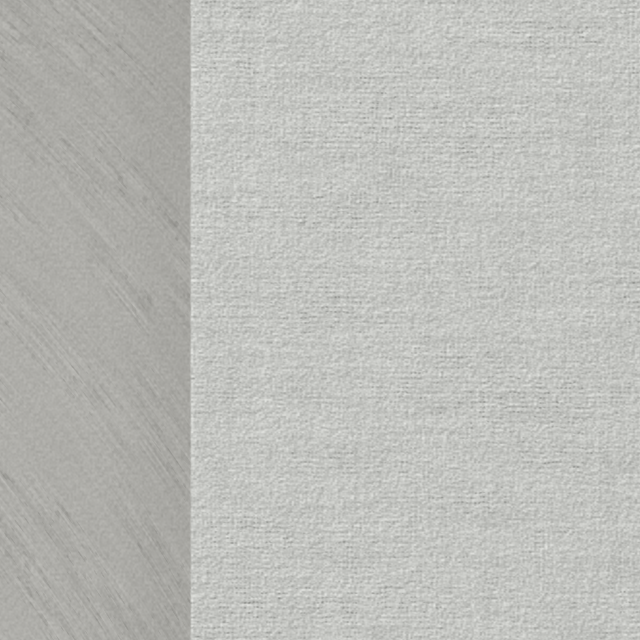
Write a three.js fragment shader that draws this texture.

```glsl
varying vec2 vUv;

#define EDGE_X 0.298
#define EDGE_SOFT 0.0022
#define THREADS vec2(150.0, 128.0)
#define WEAVE_DEPTH 0.015
#define SLUB_DEPTH 0.042
#define GRAIN_DEPTH 0.150
#define STROKE_DEPTH 0.058
#define PLASTER_COLOR vec3(0.680, 0.677, 0.659)
#define LINEN_COLOR vec3(0.761, 0.766, 0.751)

const float TAU = 6.2831853;

float hash(vec2 p) {
  vec3 q = fract(vec3(p.xyx) * 0.1031);
  q += dot(q, q.yzx + 33.33);
  return fract((q.x + q.y) * q.z);
}

float noise(vec2 p) {
  vec2 cell = floor(p);
  vec2 f = fract(p);
  f = f * f * (3.0 - 2.0 * f);
  float low = mix(hash(cell), hash(cell + vec2(1.0, 0.0)), f.x);
  float high = mix(hash(cell + vec2(0.0, 1.0)), hash(cell + 1.0), f.x);
  return mix(low, high, f.y);
}

// Noise centred on zero
float ripple(vec2 p) {
  return noise(p) - 0.5;
}

float fbm(vec2 p) {
  float sum = 0.0;
  float gain = 0.5;
  for (int i = 0; i < 4; i++) {
    sum += gain * ripple(p);
    p = p * 2.03 + 17.3;
    gain *= 0.5;
  }
  return sum;
}

// Slope of fine noise, lit from the upper left
float reliefGrain(vec2 p) {
  return noise(p + vec2(-0.35, 0.5)) - noise(p - vec2(-0.35, 0.5));
}

// Woven cloth: straight threads broken by grain, slubs and soft pits
vec3 linen(vec2 uv) {
  vec2 waver = vec2(ripple(uv * vec2(12.0, 90.0)), ripple(uv * vec2(90.0, 12.0) + 71.0));
  vec2 thread = uv * THREADS + waver * 0.4;
  vec2 wave = cos(TAU * thread);
  float rowPatch = smoothstep(0.4, 0.85, noise(uv * vec2(8.0, 18.0) + 5.0));
  float columnPatch = smoothstep(0.45, 0.9, noise(uv * vec2(18.0, 7.0) + 31.0));
  float weave = wave.y * (0.25 + 1.0 * rowPatch) + wave.x * (0.1 + 0.5 * columnPatch);

  // Long thin yarns, mostly running across
  float slubs = ripple(uv * vec2(13.0, 230.0) + 9.0)
    + 0.6 * ripple(uv * vec2(240.0, 16.0) + 43.0)
    + 0.25 * ripple(uv * vec2(5.0, 85.0))
    + 0.20 * ripple(uv * vec2(75.0, 4.0) + 13.0);

  // Short dark dashes in the hollows between rows
  float gap = smoothstep(-0.3, 0.9, -wave.y) * (0.6 - 0.4 * wave.x);
  float pits = gap * smoothstep(0.5, 0.9, noise(uv * vec2(110.0, 140.0) + 3.0));

  float shade = WEAVE_DEPTH * weave + SLUB_DEPTH * slubs
    + GRAIN_DEPTH * 0.5 * reliefGrain(uv * vec2(235.0, 300.0))
    + GRAIN_DEPTH * 0.55 * ripple(uv * vec2(330.0, 370.0) + 57.0)
    + 0.008 * fbm(uv * 7.0) - 0.080 * pits * (0.6 + 0.7 * rowPatch);

  // Broad light, with a brighter fold beside the edge
  shade += 0.006 * (uv.y - 0.5) - 0.005 * smoothstep(0.6, 1.0, uv.x) + 0.007;
  shade += 0.012 * exp(-max(uv.x - EDGE_X, 0.0) * 70.0);
  return LINEN_COLOR + shade;
}

// Brushed plaster: falling strokes that steepen towards the bottom
vec3 plaster(vec2 uv) {
  float across = uv.y + uv.x * mix(1.4, 0.85, uv.y) + 0.002 * fbm(uv * 12.0);
  float along = uv.x - uv.y * 0.6;
  float strokePatch = smoothstep(0.25, 0.7, noise(vec2(along * 7.0, across * 13.0) + 21.0));
  float strokes = ripple(vec2(along * 14.0, across * 180.0))
    + 0.8 * ripple(vec2(along * 22.0, across * 270.0) + 37.0)
    + 0.15 * ripple(vec2(along * 6.0, across * 60.0) + 11.0);

  float shade = STROKE_DEPTH * strokes * (0.3 + 0.6 * strokePatch)
    + GRAIN_DEPTH * 0.20 * reliefGrain(uv * vec2(270.0, 240.0) + 91.0)
    + GRAIN_DEPTH * 0.20 * ripple(uv * 340.0)
    + 0.012 * fbm(uv * vec2(16.0, 7.0) + 40.0);

  // Sparse dark nicks lying along the strokes
  float nicks = smoothstep(0.72, 0.95, noise(vec2(along * 70.0, across * 170.0) + 63.0));
  shade -= 0.045 * nicks * strokePatch;

  // Shadow gathers against the edge and at the top
  shade -= 0.024 * smoothstep(0.12, EDGE_X, uv.x);
  shade -= 0.008 * smoothstep(0.6, 1.0, uv.y);
  return PLASTER_COLOR + shade;
}

void main() {
  vec2 uv = vUv;
  float edge = EDGE_X + 0.0006 * ripple(vec2(3.0, uv.y * 70.0));
  float side = smoothstep(edge - EDGE_SOFT, edge + EDGE_SOFT, uv.x);
  vec3 color = mix(plaster(uv), linen(uv), side);

  // Thin lit rim on the corner
  float rimOffset = (uv.x - edge - 0.003) / 0.003;
  color += 0.018 * exp(-rimOffset * rimOffset);
  gl_FragColor = vec4(clamp(color, 0.0, 1.0), 1.0);
}
```
